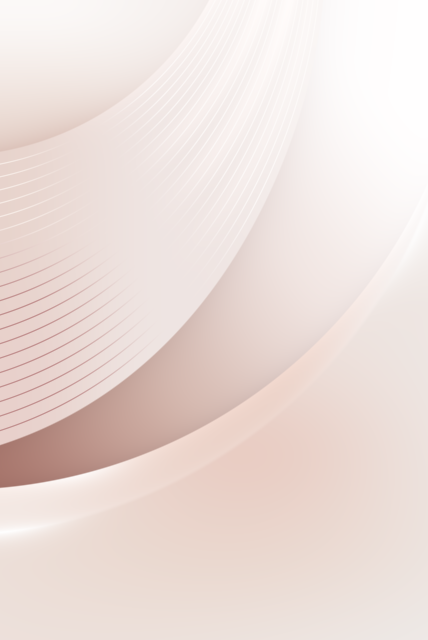
Reproduce this background procedurally as a Shadertoy shader.

```glsl
float arc(vec2 p, vec2 center, float radius) {
    return length(p - center) - radius;
}

// Sweeping edge of the ribbed band, with a slight bend
float bandArc(vec2 p) {
    vec2 q = p - vec2(-0.384, -0.047);
    float angle = clamp(atan(q.y, q.x), 0.0, 1.4);
    return length(q) - 1.1445 - 0.0137 * sin(4.3 * (angle - 0.733));
}

float glow(vec2 p, vec2 center, vec2 size) {
    vec2 q = (p - center) / size;
    return exp(-dot(q, q));
}

// Ground below the folds: grey corners and a warm centre
vec3 groundColor(vec2 p, float fold) {
    vec3 col = mix(vec3(0.93, 0.885, 0.865), vec3(0.935, 0.925, 0.92),
                   smoothstep(0.9, 2.1, p.x + 0.6 * p.y));
    col = mix(col, vec3(0.915, 0.845, 0.805), 0.75 * glow(p, vec2(0.5, 1.28), vec2(0.55, 0.22)));
    col = mix(col, vec3(0.91, 0.79, 0.75), 0.85 * glow(p, vec2(0.57, 1.06), vec2(0.33, 0.21)));
    col = mix(col, vec3(0.97, 0.96, 0.955), smoothstep(0.75, 0.45, p.y));
    float ends = glow(p, vec2(0.0, 1.25), vec2(0.17, 0.08)) + glow(p, vec2(1.0, 0.52), vec2(0.12, 0.2));
    return mix(col, vec3(1.0), min(ends, 1.0) * exp(-abs(fold) * 45.0));
}

// Narrow fold between the ground and the hollow
vec3 foldColor(vec2 p, float inner, float outer) {
    vec3 col = mix(vec3(0.95, 0.905, 0.885), vec3(0.92, 0.82, 0.78), smoothstep(0.0, 0.55, p.x));
    col = mix(col, vec3(0.96, 0.94, 0.935), smoothstep(0.62, 1.0, p.x));
    col += 0.03 * exp(-inner * 45.0);
    float ends = glow(p, vec2(0.17, 1.11), vec2(0.13, 0.05)) + glow(p, vec2(1.0, 0.46), vec2(0.12, 0.16));
    col = mix(col, vec3(1.0), 0.8 * min(ends, 1.0) * exp(-inner * 40.0));
    float tip = glow(p, vec2(0.0, 1.25), vec2(0.15, 0.06));
    return mix(col, vec3(1.0), (0.15 + 0.8 * tip) * exp(outer * 60.0));
}

// Hollow: deep rose at lower left fading to white
vec3 hollowColor(vec2 p, float inner, float outer) {
    float s = p.x + 0.9 * (1.094 - p.y);
    vec3 col = mix(vec3(0.67, 0.465, 0.425), vec3(0.83, 0.71, 0.67), smoothstep(-0.15, 0.62, s));
    col = mix(col, vec3(0.94, 0.89, 0.875), smoothstep(0.4, 1.15, s));
    col = mix(col, vec3(1.0, 0.995, 0.995), smoothstep(0.95, 1.7, s));
    float fade = smoothstep(1.9, 0.5, s);
    col *= 1.0 - vec3(0.07, 0.085, 0.085) * (0.25 + 0.75 * fade) * exp(-inner * 18.0);
    return col * (1.0 - vec3(0.06, 0.065, 0.06) * fade * exp(outer * 38.0));
}

// Ribbed band: soft gradient with fine lines between its two edges
vec3 bandColor(vec2 p, float inner, float outer, float px) {
    vec3 col = mix(vec3(0.905, 0.825, 0.795), vec3(0.935, 0.895, 0.885), smoothstep(-0.05, 0.4, p.x));
    col = mix(col, vec3(0.91, 0.81, 0.795), 0.7 * smoothstep(0.5, 0.9, p.y) * smoothstep(0.3, 0.0, p.x));
    col = mix(col, vec3(0.98, 0.965, 0.96), smoothstep(0.3, 1.0, p.x - 0.6 * p.y + 0.25));
    col += 0.03 * exp(-inner * 35.0) * smoothstep(0.05, 0.35, p.x);

    float angle = atan(p.y + 0.326, p.x + 0.12);
    float lower = smoothstep(1.13, 1.4, angle);
    float upper = smoothstep(1.08, 0.8, angle);
    float width = max(inner - outer, 0.01);
    float across = inner / width;

    // Broad silky streaks
    float streak = 0.5 + 0.5 * sin(across * 27.0 + angle * 5.0);
    col += 0.022 * streak * upper * smoothstep(0.1, 0.4, across) * smoothstep(1.0, 0.7, across);

    float rib = abs(fract(across * 21.0 - 0.5) - 0.5) * width / 21.0;
    float line = smoothstep(0.0011 + px * 0.8, 0.0, rib);
    line *= smoothstep(0.01, 0.03, across) * smoothstep(0.995, 0.97, across);
    vec3 lowerTint = mix(vec3(0.975, 0.94, 0.92), vec3(0.72, 0.5, 0.5), smoothstep(0.5, 0.72, p.y));
    col = mix(col, lowerTint, line * lower * 0.8);
    return mix(col, vec3(0.995, 0.985, 0.98), line * upper * 0.7);
}

// Pale disc in the corner, shaded toward its rim
vec3 discColor(vec2 p, float rim) {
    vec3 col = mix(vec3(0.985, 0.975, 0.97), vec3(0.925, 0.865, 0.835), smoothstep(0.0, 0.35, p.y));
    col = mix(col, vec3(0.955, 0.93, 0.92), 0.6 * smoothstep(0.1, 0.45, p.x));
    float shade = smoothstep(0.0, 0.3, p.y) * smoothstep(0.5, 0.0, p.x);
    return col - vec3(0.065, 0.105, 0.11) * (0.2 + 0.8 * shade) * exp(rim * 22.0);
}

void mainImage(out vec4 fragColor, in vec2 fragCoord) {
    // Canvas is 1.5 units tall, measured downward from the top
    float px = 1.5 / iResolution.y;
    vec2 p = vec2(fragCoord.x, iResolution.y - fragCoord.y) * px;

    float disc = arc(p, vec2(-0.12, -0.326), 0.692);
    float band = bandArc(p);
    float hollow = arc(p, vec2(-0.105, -0.065), 1.213);
    float fold = arc(p, vec2(-0.124, 0.05), 1.204);

    // Layers from back to front
    vec3 col = groundColor(p, fold);
    col = mix(col, foldColor(p, max(hollow, 0.0), min(fold, 0.0)), smoothstep(0.006, -0.006, fold));
    col = mix(col, hollowColor(p, max(band, 0.0), min(hollow, 0.0)), smoothstep(px, -px, hollow));
    col = mix(col, bandColor(p, max(disc, 0.0), min(band, 0.0), px), smoothstep(px, -px, band));
    col = mix(col, discColor(p, min(disc, 0.0)), smoothstep(px, -px, disc));
    fragColor = vec4(clamp(col, 0.0, 1.0), 1.0);
}
```
